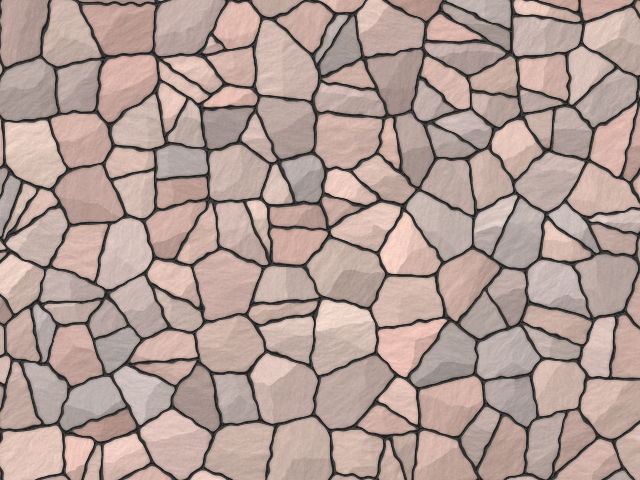
Reproduce this texture procedurally as a Shadertoy shader.

```glsl
const float ROWS = 9.0;
const float JOINT = 0.027;
const vec2 LIGHT = vec2(-0.5, 0.86);
const vec3 PINK = vec3(0.83, 0.675, 0.635);
const vec3 CREAM = vec3(0.83, 0.735, 0.69);
const vec3 GREY = vec3(0.71, 0.675, 0.67);
const vec3 MORTAR = vec3(0.25, 0.245, 0.24);
const vec3 MORTAR_SHADOW = vec3(0.13, 0.125, 0.125);

float hash(vec2 p) {
    return fract(sin(dot(p, vec2(127.1, 311.7))) * 43758.5453);
}

vec2 hash2(vec2 p) {
    return vec2(hash(p), hash(p + 37.3));
}

vec2 direction(float angle) {
    return vec2(cos(angle), sin(angle));
}

float noise(vec2 p) {
    vec2 i = floor(p), f = fract(p);
    f = f * f * (3.0 - 2.0 * f);
    return mix(mix(hash(i), hash(i + vec2(1, 0)), f.x),
               mix(hash(i + vec2(0, 1)), hash(i + vec2(1, 1)), f.x), f.y);
}

float fbm(vec2 p) {
    float sum = 0.0, amp = 0.5;
    for (int i = 0; i < 4; i++) {
        sum += amp * noise(p);
        p = mat2(1.6, 1.2, -1.2, 1.6) * p + 5.7;
        amp *= 0.5;
    }
    return sum;
}

float smoothMin(float a, float b, float k) {
    float h = max(k - abs(a - b), 0.0) / k;
    return min(a, b) - h * h * k * 0.25;
}

vec2 seedPoint(vec2 cell) {
    return cell + 0.06 + 0.88 * hash2(cell);
}

// Distance to the joint; also the stone's id, local position and edge direction
float stones(vec2 p, out vec2 id, out vec2 local, out vec2 edgeDir) {
    vec2 base = floor(p);
    float nearest = 1e3;
    for (int y = -1; y <= 1; y++)
    for (int x = -1; x <= 1; x++) {
        vec2 cell = base + vec2(x, y);
        vec2 d = seedPoint(cell) - p;
        if (dot(d, d) < nearest) {
            nearest = dot(d, d);
            id = cell;
            local = -d;
        }
    }
    float edge = 1e3, closest = 1e3;
    for (int y = -2; y <= 2; y++)
    for (int x = -2; x <= 2; x++) {
        if (x == 0 && y == 0) continue;
        vec2 d = seedPoint(id + vec2(x, y)) - p;
        vec2 n = normalize(d + local);
        float e = dot(0.5 * (d - local), n);
        if (e < closest) { closest = e; edgeDir = n; }
        edge = smoothMin(edge, e, 0.06);
    }
    // Some stones are cracked in two
    if (hash(id + 8.1) < 0.45) {
        vec2 n = direction(6.283 * hash(id + 4.4));
        float cut = dot(local, n) - 0.25 * (hash(id + 2.9) - 0.5);
        float side = cut < 0.0 ? -1.0 : 1.0;
        if (abs(cut) < closest) edgeDir = -n * side;
        edge = smoothMin(edge, abs(cut), 0.06);
        id += 0.21 * side;
    }
    return edge;
}

// Light on a few tilted planes that meet in ragged creases
float facets(vec2 q, vec2 id) {
    float top = 1e3, lit = 0.0;
    for (int i = 0; i < 4; i++) {
        vec2 key = id + 3.7 * float(i + 1);
        vec2 slope = direction(6.283 * hash(key)) * (0.2 + 0.6 * hash(key + 1.3));
        float h = 0.14 * hash(key + 2.6) - dot(slope, q);
        lit = mix(dot(slope, LIGHT), lit, smoothstep(-0.012, 0.012, h - top));
        top = min(top, h);
    }
    return lit;
}

// Slaty relief, streaked along one angle and lit from the upper left
float grain(vec2 q, float angle) {
    vec2 a = direction(angle);
    mat2 turn = mat2(a.x, -a.y, a.y, a.x);
    vec2 stretch = vec2(3.2, 8.0);
    vec2 bend = vec2(0.0, 0.9 * noise(q * 4.0));
    return fbm(turn * q * stretch + bend)
         - fbm(turn * (q + 0.03 * LIGHT) * stretch + bend);
}

vec3 stoneColor(vec2 id) {
    float greyness = hash(id + 6.2);
    vec3 c = mix(PINK, CREAM, hash(id + 5.1));
    c = mix(c, GREY, greyness * greyness * 0.95);
    return c * (0.89 + 0.17 * hash(id + 7.3));
}

void mainImage(out vec4 fragColor, in vec2 fragCoord) {
    vec2 p = fragCoord / iResolution.y * ROWS + 20.0;
    float pixel = ROWS / iResolution.y;
    vec2 wobble = vec2(noise(p * 6.5), noise(p * 6.5 + 50.0)) - 0.5;

    vec2 id, local, edgeDir;
    float edge = stones(p + 0.065 * wobble, id, local, edgeDir);

    // Stone face
    vec2 ragged = local + 0.09 * (vec2(fbm(p * 5.0), fbm(p * 5.0 + 9.0)) - 0.5);
    float shade = 1.0 + 0.15 * facets(ragged, id);
    shade += 0.32 * grain(p, 0.7 + 2.2 * (hash(id + 9.4) - 0.5));
    shade += 0.05 * (noise(p * 34.0) - 0.5);
    shade *= mix(0.9, 1.0, smoothstep(JOINT, JOINT + 0.06, edge));
    vec3 stone = stoneColor(id) * shade;

    // Recessed joint, darker under the stones' lower right edges
    float shadow = smoothstep(-0.4, 0.4, -dot(edgeDir, LIGHT));
    vec3 joint = mix(MORTAR, MORTAR_SHADOW, shadow);
    joint *= 0.9 + 0.2 * noise(p * 25.0);

    float soft = 0.6 * pixel;
    float face = smoothstep(JOINT - soft, JOINT + soft, edge);
    fragColor = vec4(mix(joint, stone, face), 1.0);
}
```
